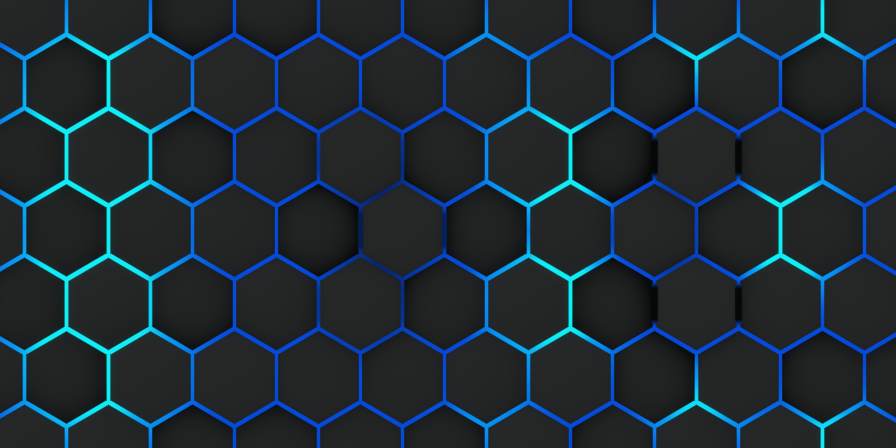
Write a Shadertoy shader that draws this pattern.

```glsl
// Dark hexagonal tiles at uneven heights over a blue to cyan light that leaks
// through the seams. A pointy-top hex grid gives the tile and its six seams;
// soft pools, mirrored about a middle row, steer seam colour and tile height.

const float PITCH = 0.1875;                  // tile width, canvas heights
const float ROW_STEP = 0.1641;               // distance between rows
const vec2 ORIGIN = vec2(0.1484, 0.4857);    // a tile centre on the mirror row
const vec2 CELL = vec2(1.0, 1.7320508);      // hex lattice period
const float SEAM = 0.027;                    // half width of a diagonal seam
const float SIDE_SEAM = 0.021;               // half width of an upright seam
const float BASE_LIGHT = 0.37;
const float SHADOW_REACH = 0.13;

const vec3 TILE = vec3(0.142, 0.147, 0.148);
const vec3 GAP = vec3(0.025, 0.027, 0.035);
const vec3 NAVY = vec3(0.03, 0.11, 0.32);
const vec3 BLUE = vec3(0.02, 0.29, 0.85);
const vec3 AZURE = vec3(0.03, 0.58, 0.95);
const vec3 CYAN = vec3(0.06, 0.93, 0.97);

// Pools: centre x, y above the mirror row, radius, strength (tile units)
const vec4 LIGHTS[7] = vec4[7](
    vec4(0.3, 0.3, 1.0, 0.55), vec4(0.3, 1.7, 1.0, 0.55),
    vec4(5.8, 0.8, 0.75, 0.70), vec4(7.5, 2.1, 0.6, 0.45),
    vec4(8.6, 0.2, 0.6, 0.65), vec4(4.8, 2.1, 0.7, 0.35),
    vec4(9.1, 2.5, 0.6, 0.50));
const vec4 SHADES[5] = vec4[5](
    vec4(3.5, 0.866, 0.55, 0.60), vec4(4.0, 0.0, 0.6, 0.55),
    vec4(4.5, 1.8, 0.6, 0.50), vec4(7.0, 0.0, 0.5, 0.45),
    vec4(7.5, 0.866, 0.5, 0.55));

float hash(vec2 p) {
    return fract(sin(dot(p, vec2(127.1, 311.7))) * 43758.5453);
}

vec2 mirrored(vec2 q) { return vec2(q.x, abs(q.y)); }

float pool(vec2 q, vec4 s) {
    vec2 d = (mirrored(q) - s.xy) / s.z;
    return s.w * exp(-dot(d, d));
}

float shadeAt(vec2 q) {
    float sum = 0.0;
    for (int i = 0; i < 5; i++) sum += pool(q, SHADES[i]);
    return sum;
}

float lightAt(vec2 q) {
    float sum = BASE_LIGHT - 0.5 * shadeAt(q);
    for (int i = 0; i < 7; i++) sum += pool(q, LIGHTS[i]);
    return clamp(sum, 0.0, 1.0);
}

float tileHeight(vec2 centre) {
    vec2 key = floor(mirrored(centre) * vec2(2.0, 1.1547) + 0.5);
    return clamp(0.55 * hash(key) + 0.75 * shadeAt(centre), 0.0, 1.0);
}

// Offset from the nearest hex centre
vec2 hexLocal(vec2 q) {
    vec2 a = q - CELL * floor(q / CELL + 0.5);
    vec2 b = q - CELL * (floor(q / CELL) + 0.5);
    return dot(a, a) < dot(b, b) ? a : b;
}

vec3 seamColour(float light) {
    vec3 c = mix(NAVY, BLUE, smoothstep(0.0, 0.35, light));
    c = mix(c, AZURE, smoothstep(0.38, 0.65, light));
    return mix(c, CYAN, smoothstep(0.62, 0.88, light));
}

void mainImage(out vec4 fragColor, in vec2 fragCoord) {
    vec2 p = fragCoord / iResolution.y;
    vec2 q = (p - ORIGIN) / vec2(PITCH, ROW_STEP / 0.8660254);
    float px = 0.8 / (iResolution.y * PITCH);
    vec2 local = hexLocal(q);
    vec2 centre = q - local;
    float height = tileHeight(centre);

    // Nearest seam, and shadows cast by taller neighbours
    float edge = 1.0, upright = 0.0, tallest = height, shadow = 0.0;
    for (int i = 0; i < 6; i++) {
        float angle = float(i) * 1.0471976;
        vec2 n = vec2(cos(angle), sin(angle));
        float d = 0.5 - dot(local, n);
        float other = tileHeight(centre + n);
        shadow += max(other - height, 0.0) * exp(-max(d, 0.0) / SHADOW_REACH);
        if (d < edge) {
            edge = d;
            upright = 1.0 - step(0.1, abs(n.y));
            tallest = max(height, other);
        }
    }

    // Tile face: faint slope, shadow and a dark rim
    float tone = 1.0 + 0.10 * dot(local, vec2(-0.5, 0.8));
    tone += 0.10 * (height - 0.4);
    tone *= 1.0 - min(1.1 * shadow, 0.72);
    tone *= 1.0 - 0.25 * exp(-edge * 26.0);
    vec3 colour = TILE * tone;

    // Light spill and seam; upright seams beside tall tiles go black
    float light = lightAt(q);
    float hidden = upright * smoothstep(0.55, 0.75, tallest)
                 * (1.0 - smoothstep(0.17, 0.28, abs(local.y)));
    vec3 glow = seamColour(light);
    colour += glow * 0.16 * light * (1.0 - hidden) * exp(-edge * 30.0);
    float width = mix(SEAM, SIDE_SEAM, upright) * mix(0.85, 1.08, light);
    width = mix(width, 0.04, hidden);
    float seam = 1.0 - smoothstep(width - px, width + px, edge);
    colour = mix(colour, mix(glow, GAP, hidden), seam);

    fragColor = vec4(colour, 1.0);
}
```
